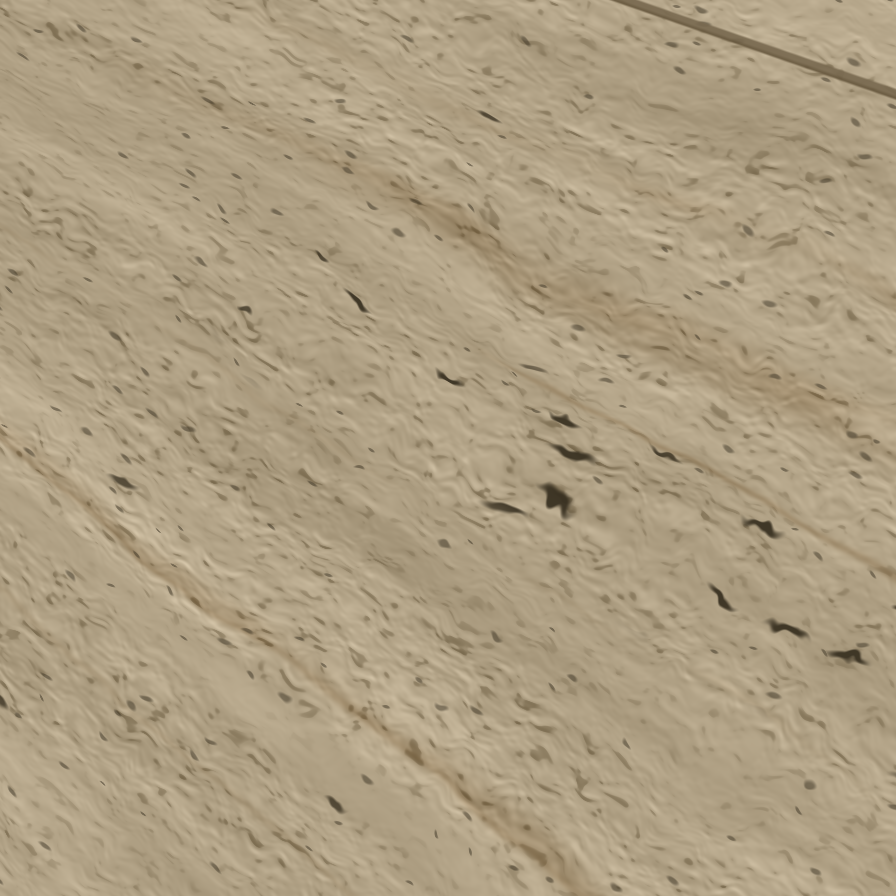
Give the GLSL for this texture, as a Shadertoy shader.

```glsl
// Beige travertine slab in perspective: fanned veins, embossed grain, dark pits and one joint.
#define STONE vec3(0.702, 0.642, 0.532)
#define VEIN_SHIFT vec3(-0.095, -0.115, -0.130)
#define PIT_COLOR vec3(0.21, 0.18, 0.12)
#define JOINT_COLOR vec3(0.47, 0.41, 0.31)
#define FAN_CENTER vec2(-1.70, 1.83)
#define FAN_RADIUS 2.57
#define GRAIN_SCALE vec2(62.0, 150.0)
#define GRAIN_CONTRAST 0.085
#define STREAK_CONTRAST 0.085
#define BAND_CONTRAST 0.075

float hash(vec2 p) {
    vec3 h = fract(p.xyx * 0.1031);
    h += dot(h, h.yzx + 33.33);
    return fract((h.x + h.y) * h.z);
}

float noise(vec2 p) {
    vec2 cell = floor(p), f = fract(p);
    f = f * f * (3.0 - 2.0 * f);
    float low = mix(hash(cell), hash(cell + vec2(1, 0)), f.x);
    float high = mix(hash(cell + vec2(0, 1)), hash(cell + vec2(1, 1)), f.x);
    return mix(low, high, f.y);
}

float grainHeight(vec2 q) {
    vec2 bend = vec2(noise(q * 45.0), noise(q * 45.0 + 71.0)) - 0.5;
    q += bend * vec2(0.012, 0.010);
    return 0.65 * noise(q * GRAIN_SCALE) + 0.35 * noise(q * GRAIN_SCALE * 1.9 + 37.0);
}

// Soft stripe along the fan
float stripe(float v, float center, float width) {
    float d = (v - center) / width;
    return exp(-d * d);
}

// Scattered elongated holes, at most one per cell; size is half length and half width
float pits(vec2 q, vec2 cellSize, vec2 size, float density, float seed) {
    vec2 home = floor(q / cellSize);
    float cover = 0.0;
    for (int j = -1; j <= 1; j++)
    for (int i = -1; i <= 1; i++) {
        vec2 id = home + vec2(i, j);
        vec2 key = id + seed;
        vec2 jitter = vec2(hash(key + 11.3), hash(key + 47.9));
        vec2 d = q - (id + 0.15 + 0.7 * jitter) * cellSize;
        float scale = mix(0.45, 1.0, hash(key + 83.1));
        d.y += d.x * (hash(key + 5.7) - 0.5) * 0.5;
        d.y += (noise(q * 90.0 + seed) - 0.5) * size.y * 1.6;
        float edge = length(d / (size * scale)) - 1.0;
        float present = step(hash(key + 29.5), density);
        cover = max(cover, present * (1.0 - smoothstep(-0.45, 0.4, edge)));
    }
    return cover;
}

void mainImage(out vec4 fragColor, in vec2 fragCoord) {
    vec2 p = fragCoord / iResolution.xy;

    // Fan coordinates: x runs along the veins, y across them
    vec2 ray = p - FAN_CENTER;
    vec2 fan = vec2(length(ray), FAN_RADIUS * atan(-ray.y, ray.x));
    vec2 q = fan;
    q.y += (noise(q * vec2(5.0, 9.0)) - 0.5) * 0.028;
    q.y += (noise(q * vec2(22.0, 30.0)) - 0.5) * 0.009;

    // Layered bands and streaks
    float bands = noise(q * vec2(1.5, 17.0)) - 0.5;
    float streaks = 0.6 * noise(q * vec2(7.0, 55.0)) + 0.4 * noise(q * vec2(17.0, 110.0)) - 0.5;
    float tone = BAND_CONTRAST * bands + STREAK_CONTRAST * streaks;

    // Embossed grain, calmer in the pale bands
    float height = grainHeight(q);
    float relief = height - grainHeight(q + vec2(0.001, 0.0045));
    float rough = mix(0.55, 1.2, smoothstep(0.25, 0.7, noise(q * vec2(3.0, 24.0) + 9.0)));
    rough *= 1.0 - 0.6 * stripe(q.y, 1.755, 0.025);
    tone += rough * GRAIN_CONTRAST * (0.8 * (height - 0.5) + 0.95 * relief);
    float crevice = 1.0 - smoothstep(0.16, 0.32, height);
    tone -= 0.09 * rough * crevice;

    // Pale bands beside the brown veins
    tone += 0.022 * (stripe(q.y, 1.755, 0.035) + stripe(q.y, 1.000, 0.030));
    vec3 color = STONE + tone;

    // Brown veins: broad patchy ones, then fine threads
    float patchy = smoothstep(0.15, 0.75, noise(q * vec2(9.0, 60.0) + 5.0));
    float along = smoothstep(1.85, 2.7, q.x);
    float broad = stripe(q.y, 1.171, 0.023) * along + 0.65 * stripe(q.y, 1.040, 0.012) * along;
    broad += 0.7 * stripe(q.y, 1.690, 0.013);
    float thread = stripe(q.y, 1.283, 0.004) * smoothstep(2.5, 2.65, q.x);
    thread += 0.7 * stripe(q.y, 1.700, 0.004) + 0.4 * stripe(q.y, 1.845, 0.004);
    thread += 0.3 * stripe(q.y, 1.460, 0.004) * patchy;
    color += VEIN_SHIFT * (broad * mix(0.2, 0.9, patchy) + 0.8 * thread);

    // Small pits everywhere, large ones gathered in one belt
    float small = pits(q, vec2(0.045, 0.022), vec2(0.008, 0.0030), 0.16, 13.0);
    float belt = smoothstep(1.24, 1.30, fan.y) * (1.0 - smoothstep(1.41, 1.47, fan.y));
    belt *= smoothstep(2.25, 2.4, fan.x);
    float large = pits(q, vec2(0.085, 0.040), vec2(0.025, 0.0055), 0.28, 61.0) * belt;
    float rare = pits(q, vec2(0.14, 0.09), vec2(0.016, 0.0050), 0.07, 97.0);
    color = mix(color, PIT_COLOR, max(0.48 * small, max(0.92 * large, 0.75 * rare)));

    // Straight joint between slabs with a shaded lower lip
    float jointDistance = fan.y - 0.857;
    float joint = 1.0 - smoothstep(0.0035, 0.0065, abs(jointDistance));
    float lip = smoothstep(0.0, 0.004, jointDistance);
    color = mix(color, JOINT_COLOR - 0.07 * lip, joint * 0.9);

    fragColor = vec4(clamp(color, 0.0, 1.0), 1.0);
}
```
